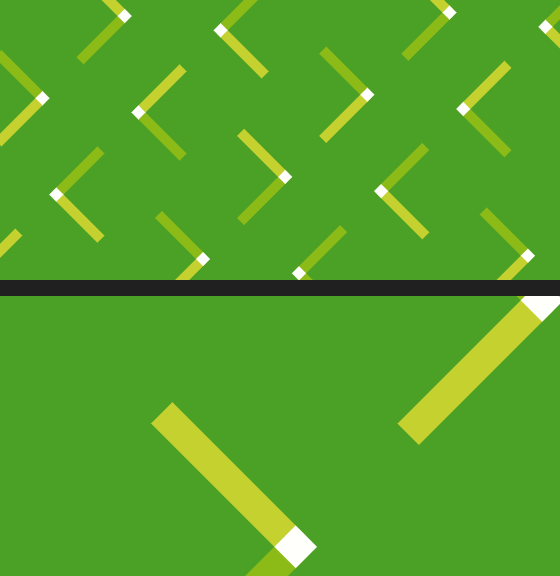
Top, the full canvas; bottom, a detail of the centre.
Give the GLSL for this pattern, as a WebGL 2 fragment shader.

```glsl
#version 300 es
precision highp float;
// Diagonal rows of two-tone chevrons with white corners, on green.

uniform vec2 u_resolution;
out vec4 fragColor;

const vec3 GREEN  = vec3(0.29, 0.63, 0.15);
const vec3 OLIVE  = vec3(0.55, 0.73, 0.09);
const vec3 YELLOW = vec3(0.77, 0.82, 0.18);
const vec3 WHITE  = vec3(1.0, 1.0, 0.99);

// Smoothed coverage of an axis-aligned box centred at the origin.
float boxMask(vec2 p, vec2 halfSize) {
    vec2 d = abs(p) - halfSize;
    return clamp(0.5 - max(d.x, d.y) * u_resolution.y, 0.0, 1.0);
}

// Two arms leave the corner towards +x, one rising and one falling.
vec3 drawChevron(vec3 color, vec2 p, vec3 upperColor, vec3 lowerColor) {
    vec2 q = vec2(p.x + p.y, p.x - p.y) * 0.70711;
    float halfWidth = 0.018;
    float halfLength = 0.1128;
    color = mix(color, upperColor,
                boxMask(q - vec2(halfLength, 0.0), vec2(halfLength, halfWidth)));
    color = mix(color, lowerColor,
                boxMask(q - vec2(0.0, halfLength), vec2(halfWidth, halfLength)));
    return mix(color, WHITE, boxMask(q, vec2(halfWidth)));
}

void main() {
    // The canvas height is one unit.
    vec2 p = gl_FragCoord.xy / u_resolution.y;
    vec3 color = GREEN;

    // Each column descends to the left; its colours swap at every step.
    for (int column = 0; column < 3; column++) {
        for (int rung = 0; rung < 4; rung++) {
            vec2 offset = float(column) * vec2(1.1602, 0.0122) - float(rung) * vec2(0.2934);
            bool even = rung % 2 == 0;

            // Right-pointing chevron, mirrored in x.
            vec2 right = p - offset - vec2(0.4453, 0.9427);
            color = drawChevron(color, vec2(-right.x, right.y),
                                even ? YELLOW : OLIVE, even ? OLIVE : YELLOW);

            // Left-pointing chevron; one of them is olive on both arms.
            vec2 left = p - offset - vec2(0.7878, 0.8919);
            bool plain = column == 1 && rung == 3;
            color = drawChevron(color, left,
                                even || plain ? OLIVE : YELLOW, even ? YELLOW : OLIVE);
        }
    }
    fragColor = vec4(color, 1.0);
}
```
